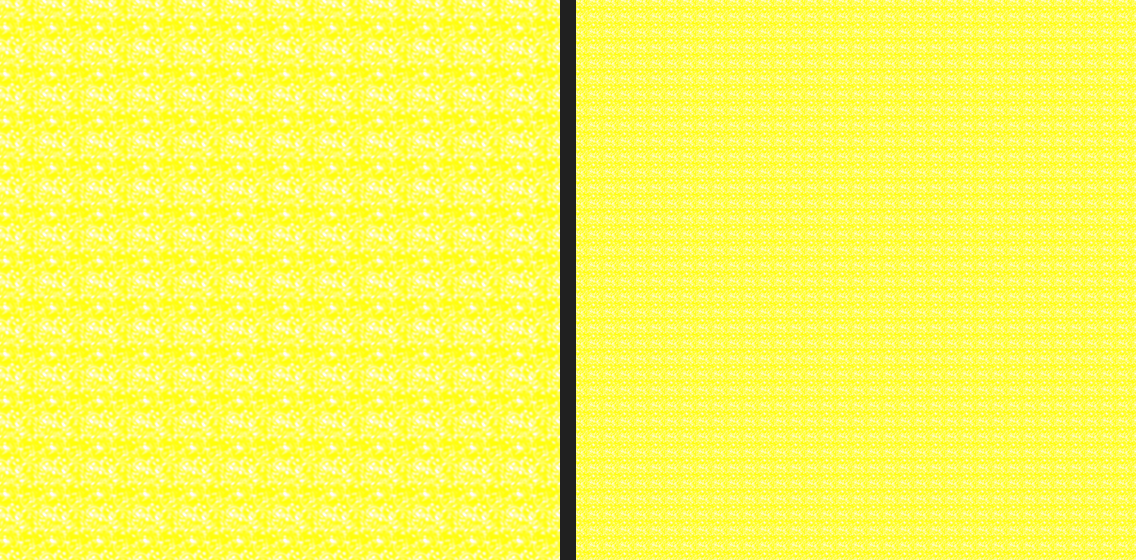
Left, the tile; right, the same tile 3 across and 3 down.
Give the GLSL for this pattern, as a Shadertoy shader.

```glsl
// A 12 by 12 grid of identical mottled tiles in yellow and cream.
// Each tile sums soft cellular specks, slanted sine streaks, curled strokes
// and a few bright spots; every part wraps at the tile edge.

const float TAU = 6.2831853;

vec3 hash3(vec2 p) {
    vec3 k = vec3(dot(p, vec2(127.1, 311.7)),
                  dot(p, vec2(269.5, 183.3)),
                  dot(p, vec2(419.2, 371.9)));
    return fract(sin(k) * 43758.55);
}

// Shortest offset from a centre on the repeating tile
vec2 wrapOffset(vec2 t, vec2 centre) {
    return fract(t - centre + 0.5) - 0.5;
}

// Soft blobs of random strength, one per jittered cell
float specks(vec2 t, vec2 count, float sharpness, float seed) {
    vec2 p = t * count;
    float sum = 0.0;
    for (int j = -1; j <= 1; j++)
    for (int i = -1; i <= 1; i++) {
        vec2 cell = floor(p) + vec2(i, j);
        vec3 h = hash3(mod(cell, count) + seed);
        vec2 d = cell + h.xy - p;
        sum += h.z * h.z * exp(-sharpness * dot(d, d));
    }
    return sum;
}

float spot(vec2 t, vec2 centre, vec2 radius) {
    vec2 d = wrapOffset(t, centre) / radius;
    return exp(-dot(d, d));
}

// Soft ring, faded out on the side away from the facing direction
float curl(vec2 t, vec2 centre, float radius, vec2 facing) {
    vec2 d = wrapOffset(t, centre);
    float across = (length(d) - radius) / 0.028;
    return exp(-across * across) * smoothstep(-0.08, 0.1, dot(d, facing));
}

void mainImage(out vec4 fragColor, in vec2 fragCoord) {
    vec2 t = fract(fragCoord / iResolution.xy * 12.0);

    // Gentle light and dark patches
    float patches = 0.45 * cos(TAU * (t.y - 0.87)) + 0.3 * cos(TAU * (t.x - 0.15))
                  + 0.3 * sin(TAU * (t.x + 2.0 * t.y + 0.2));

    // Fine slanted streaks
    float streak = sin(TAU * (4.0 * t.x - 7.0 * t.y) + 1.8 * sin(TAU * (2.0 * t.x + t.y)));

    // Speckle, bent so that the blobs run into strokes
    vec2 bent = t + 0.025 * sin(TAU * (2.0 * t.yx + vec2(0.1, 0.4)));
    float grain = 0.85 * specks(bent, vec2(11.0, 13.0), 6.0, 3.0)
                + 0.55 * specks(bent, vec2(12.0, 10.0), 6.0, 41.0);

    // Curled strokes: arches above, hooks and slanted sweeps below
    float strokes = 0.46 * curl(t, vec2(0.02, 0.97), 0.17, vec2(0.0, 1.0))
                  + 0.32 * curl(t, vec2(0.04, 0.98), 0.08, vec2(-1.0, 0.0))
                  + 0.36 * curl(t, vec2(0.33, 0.97), 0.12, vec2(0.0, -1.0))
                  + 0.38 * curl(t, vec2(0.47, 0.77), 0.08, vec2(0.6, -0.8))
                  + 0.28 * curl(t, vec2(0.62, 0.92), 0.16, vec2(0.5, 0.9))
                  + 0.28 * curl(t, vec2(0.20, 0.45), 0.20, vec2(0.8, 0.6))
                  + 0.28 * curl(t, vec2(0.62, 0.30), 0.18, vec2(-0.6, -0.8))
                  + 0.25 * curl(t, vec2(0.85, 0.20), 0.13, vec2(0.4, 0.9));

    // Bright spots
    float spots = 0.75 * spot(t, vec2(0.15, 0.39), vec2(0.07, 0.05))
                + 0.50 * spot(t, vec2(0.01, 0.42), vec2(0.04, 0.035))
                + 0.70 * spot(t, vec2(0.78, 0.67), vec2(0.035))
                + 0.55 * spot(t, vec2(0.62, 0.42), vec2(0.035))
                + 0.50 * spot(t, vec2(0.36, 0.96), vec2(0.03, 0.05))
                + 0.45 * spot(t, vec2(0.47, 0.96), vec2(0.03, 0.05))
                + 0.50 * spot(t, vec2(0.05, 0.98), vec2(0.05, 0.06));

    // Sum, with the brightest parts eased toward cream
    float light = 0.045 + 0.055 * patches + 0.045 * streak
                + grain * (1.0 + 0.3 * patches) + strokes + spots;
    light = clamp(light, 0.04, 1.3);
    float blue = light - 0.17 * light * light;
    fragColor = vec4(1.0, 0.995 - 0.012 * blue, blue, 1.0);
}
```
